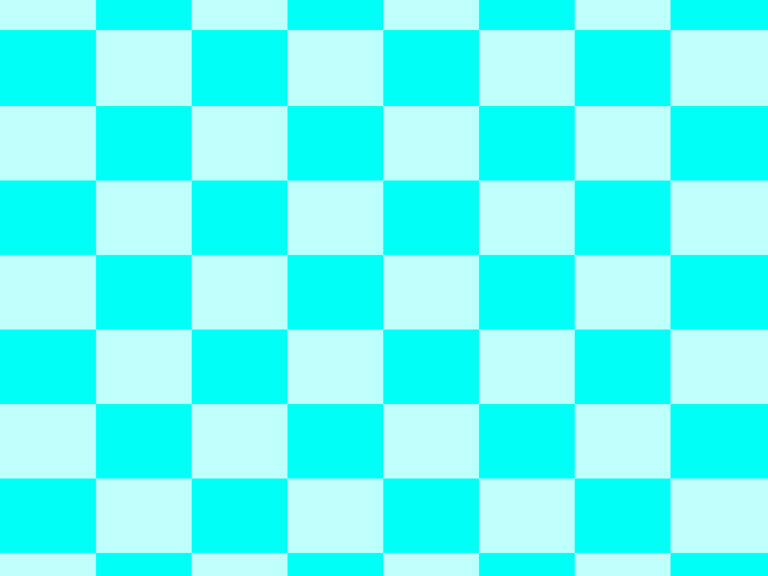
Reproduce this pattern procedurally as a WebGL 2 fragment shader.

```glsl
#version 300 es
precision highp float;
// Two-tone checkerboard of cyan and pale cyan, eight columns by nine rows.
// Each axis gives a soft square wave of +1 and -1; their product picks the colour.
// The border columns and the highest full row are slightly stretched.

#define CELL vec2(0.12468, 0.12934)        // cell size, fraction of canvas
#define FIRST_EDGE vec2(0.125, 0.0399)     // first inner edge from lower left
#define LAST_COLUMN 6.5                    // middle of the right border column
#define STRETCH_START 0.86                 // height inside the taller row
#define STRETCH 0.0026                     // extra height of that row
#define SEAM_PIXELS 1.2                    // width of the smoothed seams
#define CYAN vec3(0.0, 1.0, 0.965)
#define PALE_CYAN vec3(0.75, 1.0, 0.99)

uniform vec2 u_resolution;
out vec4 fragColor;

// Square wave that flips sign at every integer, with a linear ramp at each flip.
vec2 softSquareWave(vec2 p, vec2 rampWidth) {
    vec2 edgeDistance = 0.5 - abs(fract(p) - 0.5);
    vec2 side = 1.0 - 2.0 * mod(floor(p), 2.0);
    return side * clamp(2.0 * edgeDistance / rampWidth, 0.0, 1.0);
}

void main() {
    vec2 uv = gl_FragCoord.xy / u_resolution;

    // Stretch one row by holding the coordinate still inside it.
    uv.y -= clamp(uv.y - STRETCH_START, 0.0, STRETCH);

    // Cell coordinates; border columns run on to the canvas sides.
    vec2 cell = (uv - FIRST_EDGE) / CELL;
    cell.x = clamp(cell.x, -0.5, LAST_COLUMN);

    // Opposite signs give cyan, equal signs give the pale tone.
    vec2 wave = softSquareWave(cell, SEAM_PIXELS / (u_resolution * CELL));
    float paleAmount = 0.5 + 0.5 * wave.x * wave.y;
    fragColor = vec4(mix(CYAN, PALE_CYAN, paleAmount), 1.0);
}
```
